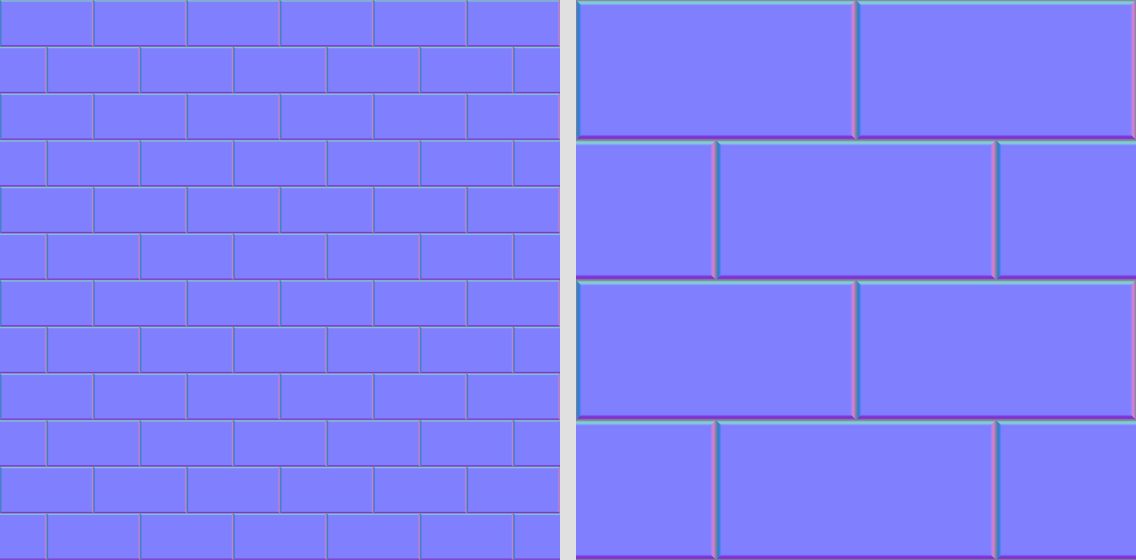
Left: the whole. Right: its middle third, enlarged.
Reproduce this texture map procedurally as a WebGL 1 fragment shader.

```glsl
precision highp float;
// Tangent-space normal map of a running-bond brick wall with thin bevelled joints.

uniform vec2 u_resolution;

const vec2 BRICKS = vec2(6.0, 12.0);  // whole repeats, even row count, so it tiles
const float JOINT_HALF_WIDTH = 0.0035;
const float EDGE_TILT = 0.62;
const float GROOVE_DEPTH = 0.66;
const int SAMPLES = 3;

// Position inside a brick, 0 to 1, with every other row moved by half a brick.
vec2 brickCell(vec2 uv, vec2 count) {
  vec2 p = uv * count;
  float shift = 0.5 * (1.0 - mod(floor(p.y), 2.0));
  return fract(p + vec2(shift, 0.0));
}

// xy: outward direction of the nearest brick edge, z: distance to it.
vec3 nearestEdge(vec2 cell, vec2 count) {
  vec2 fromCentre = cell - 0.5;
  vec2 gap = (0.5 - abs(fromCentre)) / count;
  vec2 axis = gap.x < gap.y ? vec2(1.0, 0.0) : vec2(0.0, 1.0);
  return vec3(axis * sign(fromCentre), min(gap.x, gap.y));
}

// Tilt rises from the joint centre, then fades into the flat brick face.
float bevelTilt(float d, float halfWidth) {
  float rise = smoothstep(0.0, 0.35 * halfWidth, d);
  float fall = 1.0 - smoothstep(0.5 * halfWidth, halfWidth, d);
  return rise * fall;
}

vec3 wallNormal(vec2 uv) {
  vec3 edge = nearestEdge(brickCell(uv, BRICKS), BRICKS);
  float tilt = EDGE_TILT * bevelTilt(edge.z, JOINT_HALF_WIDTH);
  float groove = 1.0 - smoothstep(0.0, JOINT_HALF_WIDTH, edge.z);
  return vec3(edge.xy * tilt, 1.0 - GROOVE_DEPTH * groove);
}

void main() {
  // Average a small grid of samples inside each pixel.
  vec3 normal = vec3(0.0);
  for (int j = 0; j < SAMPLES; j++) {
    for (int i = 0; i < SAMPLES; i++) {
      vec2 offset = (vec2(float(i), float(j)) + 0.5) / float(SAMPLES) - 0.5;
      normal += wallNormal((gl_FragCoord.xy + offset) / u_resolution);
    }
  }
  normal /= float(SAMPLES * SAMPLES);

  gl_FragColor = vec4(0.5 + 0.5 * normal, 1.0);
}
```
